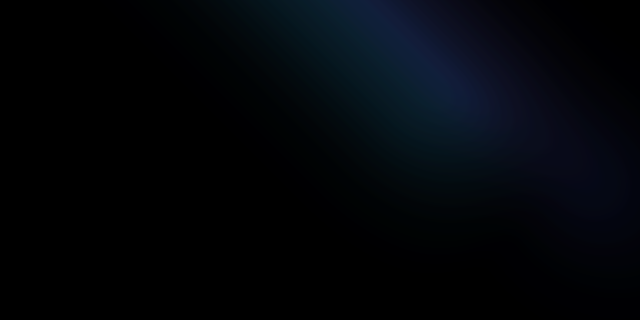
Write a WebGL 1 fragment shader that draws this background.

```glsl
precision highp float;

uniform vec2 u_resolution;

const vec3 BASE_COLOR = vec3(0.0, 0.0, 0.002);
const vec3 TEAL_COLOR = vec3(0.027, 0.105, 0.140);
const vec3 BLUE_COLOR = vec3(0.012, 0.008, 0.045);
const vec3 VIOLET_COLOR = vec3(0.047, 0.047, 0.110);
const vec3 NAVY_COLOR = vec3(0.012, 0.022, 0.060);

// Beam profiles: centre, left width, right width
const vec3 TEAL_PROFILE = vec3(1.00, 0.235, 0.17);
const vec3 BLUE_PROFILE = vec3(1.15, 0.08, 0.07);
const vec3 VIOLET_PROFILE = vec3(1.276, 0.17, 0.185);

// Where each beam starts and stops fading along its length
const vec2 TEAL_FADE = vec2(1.60, 2.38);
const vec2 BLUE_FADE = vec2(1.68, 2.10);
const vec2 VIOLET_FADE = vec2(1.75, 2.76);

// Soft pool of light at the end of the beam
const vec2 POOL_CENTER = vec2(1.28, 2.50);
const vec2 POOL_SIZE = vec2(0.23, 0.26);

// Faint tonal contours
const float TONE_LEVELS = 100.0;
const float TONE_SOFTNESS = 0.25;

float gaussian(float x) {
  return exp(-0.5 * x * x);
}

// Bell curve with a separate width on each side, dimming along the beam
float beam(vec2 q, vec3 profile, vec2 fade) {
  float offset = q.x - profile.x;
  float width = offset < 0.0 ? profile.y : profile.z;
  return gaussian(offset / width) * (1.0 - smoothstep(fade.x, fade.y, q.y));
}

// Rounds to tone levels with softened steps
vec3 softBands(vec3 color) {
  vec3 level = color * TONE_LEVELS;
  vec3 blend = smoothstep(0.5 - TONE_SOFTNESS, 0.5 + TONE_SOFTNESS, fract(level));
  return (floor(level) + blend) / TONE_LEVELS;
}

void main() {
  vec2 p = gl_FragCoord.xy / u_resolution.y;

  // Diagonal axes: x runs across the beam, y runs down its length
  vec2 q = vec2(p.x + p.y - 1.0, p.x - p.y + 1.0);

  vec3 color = BASE_COLOR;
  color += TEAL_COLOR * beam(q, TEAL_PROFILE, TEAL_FADE);
  color += BLUE_COLOR * beam(q, BLUE_PROFILE, BLUE_FADE);
  color += VIOLET_COLOR * beam(q, VIOLET_PROFILE, VIOLET_FADE);

  // Navy glow at the lower end
  color += NAVY_COLOR * gaussian(length((q - POOL_CENTER) / POOL_SIZE));

  gl_FragColor = vec4(softBands(color), 1.0);
}
```
